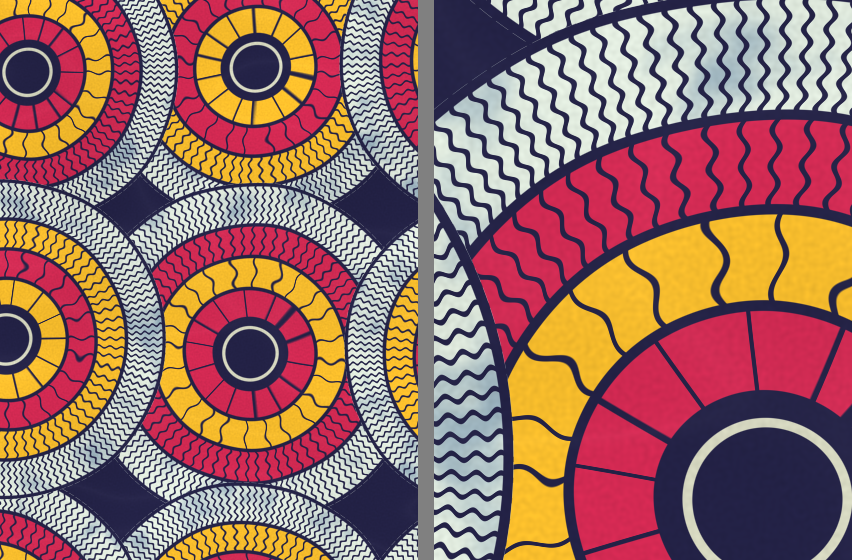
Left: the whole. Right: its middle third, enlarged.
This pattern is drawn by a Shadertoy shader. Its source:

```glsl
const float TAU = 6.2831853;

// Cloth colours
const vec3 NAVY   = vec3(0.135, 0.13, 0.27);
const vec3 RED    = vec3(0.82, 0.16, 0.32);
const vec3 YELLOW = vec3(0.97, 0.74, 0.17);
const vec3 CREAM  = vec3(0.88, 0.92, 0.87);
const vec3 DYE    = vec3(0.50, 0.61, 0.69);

// Layout, in canvas heights, y pointing down
const vec2  FIRST_CENTRE = vec2(0.456, 0.120);
const vec2  PITCH        = vec2(0.427, 0.512);
const float DISC_RADIUS  = 0.280;

// Bands, from the eye outwards; edges are fractions of the disc radius
const float EDGES[5]  = float[5](0.21, 0.385, 0.57, 0.76, 1.0);
const float SPOKES[4] = float[4](14.0, 24.0, 68.0, 134.0);
const float WAVES[4]  = float[4](0.0, 1.4, 2.6, 4.5);
const float SWING[4]  = float[4](0.0, 0.0036, 0.0026, 0.0023);
const float EYE_RING  = 0.155;

// Half widths of the lines
const float EDGE_LINE  = 0.0031;
const float SPOKE_LINE = 0.0017;
const float EYE_LINE   = 0.0029;

const float WOBBLE = 0.006;
const float GRAIN  = 0.07;

vec2 hashGradient(vec2 cell) {
    vec2 q = vec2(dot(cell, vec2(127.1, 311.7)), dot(cell, vec2(269.5, 183.3)));
    return fract(sin(q) * 43758.5) * 2.0 - 1.0;
}

float gradientNoise(vec2 p) {
    vec2 i = floor(p), f = p - i;
    vec2 u = f * f * f * (f * (f * 6.0 - 15.0) + 10.0);
    vec2 e = vec2(0.0, 1.0);
    float a = dot(hashGradient(i), f);
    float b = dot(hashGradient(i + e.yx), f - e.yx);
    float c = dot(hashGradient(i + e.xy), f - e.xy);
    float d = dot(hashGradient(i + e.yy), f - e.yy);
    return mix(mix(a, b, u.x), mix(c, d, u.x), u.y);
}

float stroke(float dist, float halfWidth) {
    float aa = 0.8 / iResolution.y;
    return 1.0 - smoothstep(halfWidth - aa, halfWidth + aa, abs(dist));
}

// Disc centre in xy and radius in z; rows bow and drift like hand-laid cloth
vec3 discAt(float col, float row) {
    float bow = row * (2.0 - row), side = col * col;
    vec2 c = FIRST_CENTRE + PITCH * vec2(col, row);
    c.x += 0.018 * col * row - 0.010 * row + side * (0.0195 - 0.010 * row);
    c.y -= 0.010 * col * (1.0 - row) + 0.013 * bow * (side - col);
    float radius = DISC_RADIUS + 0.013 * col * (1.0 - row) + bow * (0.023 - 0.020 * side);
    return vec3(c, radius);
}

// Distance to the nearest radial line of a band; t runs 0..1 across the band
float spokeDistance(vec2 q, float r, float t, int band, float seed) {
    vec2 dir = q / r;
    float count = SPOKES[band];
    float phase = 3.0 * gradientNoise(dir * 2.5 + seed);
    float sway = SWING[band] * sin(TAU * WAVES[band] * t + phase);
    float turn = (atan(q.y, q.x) + sway / r) / TAU * count;
    turn += 0.45 * gradientNoise(dir * 4.0 + seed * 1.7) + seed * 0.37;
    return (fract(turn) - 0.5) * TAU * r / count;
}

void paintDisc(inout vec3 colour, vec2 p, float col, float row) {
    vec3 disc = discAt(col, row);
    vec2 q = p - disc.xy;
    float r = max(length(q), 1e-4), aa = 0.8 / iResolution.y;
    if (r > disc.z + 2.0 * EDGE_LINE) return;

    float seed = 7.3 * col + 3.1 * row + 11.0;
    bool redCore = mod(col + row, 2.0) > 0.5;
    vec3 core = redCore ? RED : YELLOW;
    vec3 ring = redCore ? YELLOW : RED;

    // Cream rim carries uneven blue dye
    float stain = smoothstep(-0.1, 0.65, gradientNoise(p * 13.0) + 0.5 * gradientNoise(p * 41.0));
    vec3 rim = mix(CREAM, DYE, 0.75 * stain);

    vec3 paint = NAVY;
    for (int band = 0; band < 4; band++) {
        float inner = EDGES[band] * disc.z, outer = EDGES[band + 1] * disc.z;
        vec3 fill = band == 3 ? rim : band == 1 ? ring : core;
        float t = (r - inner) / (outer - inner);
        fill = mix(fill, NAVY, stroke(spokeDistance(q, r, t, band, seed), SPOKE_LINE));
        paint = mix(paint, fill, smoothstep(-aa, aa, r - inner));
        paint = mix(paint, NAVY, stroke(r - inner, EDGE_LINE));
    }
    paint = mix(paint, NAVY, stroke(r - disc.z, EDGE_LINE));
    paint = mix(paint, mix(CREAM, YELLOW, 0.12), stroke(r - EYE_RING * disc.z, EYE_LINE) * 0.92);
    colour = mix(colour, paint, 1.0 - smoothstep(-aa, aa, r - disc.z - EDGE_LINE));
}

void mainImage(out vec4 fragColor, in vec2 fragCoord) {
    vec2 uv = fragCoord / iResolution.y;
    vec2 p = vec2(uv.x, 1.0 - uv.y);
    vec2 warped = p + WOBBLE * vec2(gradientNoise(p * 7.0), gradientNoise(p * 7.0 + 31.0));

    // Middle column lies beneath; side columns overlap it, centre row uppermost
    vec3 colour = NAVY;
    for (int k = 0; k < 3; k++) paintDisc(colour, warped, 0.0, float(k));
    for (int k = 0; k < 3; k++) {
        float row = float((2 * k) % 3);
        paintDisc(colour, warped, -1.0, row);
        paintDisc(colour, warped, 1.0, row);
    }

    // Weave, soft folds and faint creases
    float folds = gradientNoise(p * vec2(3.0, 5.0) + 4.0);
    float crease = pow(1.0 - abs(gradientNoise(p * vec2(4.0, 9.0) + 17.0)), 24.0);
    colour *= 1.0 + GRAIN * gradientNoise(p * 260.0) + 0.10 * folds;
    colour += 0.02 * crease;
    fragColor = vec4(clamp(colour, 0.0, 1.0), 1.0);
}
```
